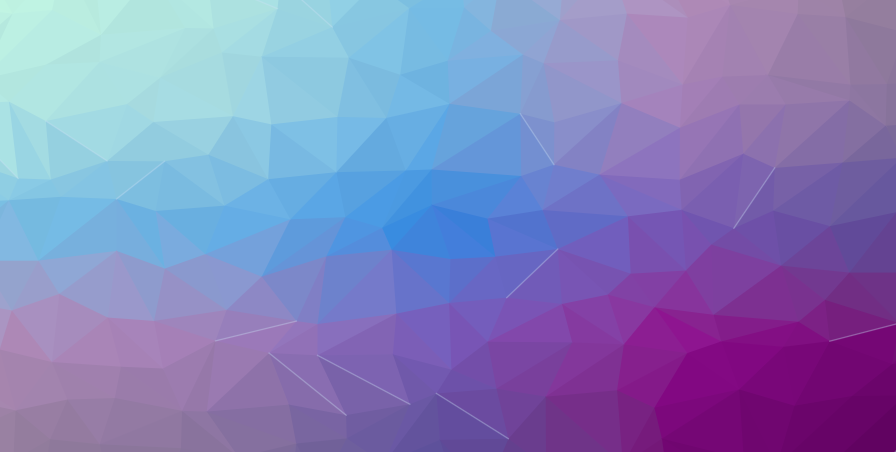
A Shadertoy shader for this background:

```glsl
// Low-poly mesh of flat triangles, tinted by a mint, blue and purple ramp along both axes.

const vec2  CELL_SIZE      = vec2(0.124, 0.106); // mesh spacing, in canvas heights
const float JITTER         = 0.68;               // vertex scatter, in cells
const float SHADE_VARIETY  = 0.022;              // random lightness per triangle
const float HAIRLINE_SHARE = 0.04;               // part of the diagonals left pale
const float HAIRLINE_WIDTH = 0.0016;
const float HAIRLINE_ALPHA = 0.38;
const vec3  HAIRLINE_COLOR = vec3(0.80, 0.88, 0.96);

const int STOPS = 5;
const vec3 RAMP[STOPS] = vec3[](
    vec3(0.75, 0.95, 0.88),  // mint
    vec3(0.63, 0.84, 0.88),  // pale aqua
    vec3(0.16, 0.52, 0.88),  // blue
    vec3(0.56, 0.04, 0.56),  // magenta
    vec3(0.36, 0.00, 0.36)); // dark plum

// Linear RGB to cone response, the basis of the perceptual blend
const mat3 RGB_TO_CONE = mat3(0.4122, 0.2119, 0.0883,
                              0.5363, 0.6807, 0.2817,
                              0.0514, 0.1074, 0.6300);

float hash(vec2 p) {
    vec3 q = fract(vec3(p.xyx) * 0.1031);
    q += dot(q, q.yzx + 33.33);
    return fract((q.x + q.y) * q.z);
}

// Colour conversion to and from a perceptual space
vec3 toPerceptual(vec3 color) {
    return pow(RGB_TO_CONE * pow(color, vec3(2.2)), vec3(1.0 / 3.0));
}

vec3 fromPerceptual(vec3 cone) {
    vec3 linearColor = inverse(RGB_TO_CONE) * (cone * cone * cone);
    return pow(max(linearColor, 0.0), vec3(1.0 / 2.2));
}

vec3 ramp(float t) {
    float s = clamp(t, 0.0, 1.0) * float(STOPS - 1);
    int i = min(int(s), STOPS - 2);
    return mix(toPerceptual(RAMP[i]), toPerceptual(RAMP[i + 1]), s - float(i));
}

// The same ramp runs rightward and downward; the two are averaged
vec3 fieldColor(vec2 p, float shade) {
    vec2 uv = p * iResolution.y / iResolution.xy;
    vec3 cone = 0.5 * (ramp(uv.x) + ramp(1.0 - uv.y));
    return fromPerceptual(cone * (1.0 + SHADE_VARIETY * (shade - 0.5)));
}

// Mesh geometry
vec2 vertex(vec2 id) {
    vec2 offset = vec2(hash(id + 17.3), hash(id + 71.9)) - 0.5;
    return (id + JITTER * offset) * CELL_SIZE;
}

float cross2(vec2 a, vec2 b) { return a.x * b.y - a.y * b.x; }

float area(vec2 a, vec2 b, vec2 c) { return cross2(b - a, c - a); }

float edgeSide(vec2 p, vec2 a, vec2 b) {
    return cross2(normalize(b - a), p - a);
}

float segmentDistance(vec2 p, vec2 a, vec2 b) {
    vec2 d = b - a;
    return length(p - a - d * clamp(dot(p - a, d) / dot(d, d), 0.0, 1.0));
}

// Adds one counterclockwise triangle, weighted by its pixel coverage
void addTriangle(inout vec4 sum, vec2 p, vec2 a, vec2 b, vec2 c, float shade) {
    float inside = min(edgeSide(p, a, b), min(edgeSide(p, b, c), edgeSide(p, c, a)));
    float coverage = clamp(0.5 + inside * iResolution.y, 0.0, 1.0);
    if (coverage > 0.0)
        sum += coverage * vec4(fieldColor((a + b + c) / 3.0, shade), 1.0);
}

void mainImage(out vec4 fragColor, in vec2 fragCoord) {
    vec2 p = fragCoord / iResolution.y;
    float pixel = 1.0 / iResolution.y;
    vec2 home = floor(p / CELL_SIZE);
    vec4 sum = vec4(0.0);
    float hairline = 0.0;

    for (int y = -1; y <= 1; y++)
    for (int x = -1; x <= 1; x++) {
        vec2 id = home + vec2(x, y);
        vec2 a = vertex(id);
        vec2 b = vertex(id + vec2(1, 0));
        vec2 c = vertex(id + vec2(1, 1));
        vec2 d = vertex(id + vec2(0, 1));

        // Split along the diagonal that avoids the thinnest triangle
        float splitAC = min(area(a, b, c), area(a, c, d));
        float splitBD = min(area(b, c, d), area(b, d, a));
        if (splitBD > splitAC) {
            vec2 first = a;
            a = b; b = c; c = d; d = first;
        }
        addTriangle(sum, p, a, b, c, hash(id + 5.1));
        addTriangle(sum, p, a, c, d, hash(id + 9.7));

        // A few diagonals show as pale hairlines
        if (hash(id + 43.7) < HAIRLINE_SHARE) {
            float gap = segmentDistance(p, a, c) - 0.5 * HAIRLINE_WIDTH;
            hairline = max(hairline, 1.0 - smoothstep(-0.5 * pixel, pixel, gap));
        }
    }

    vec3 color = sum.rgb / max(sum.a, 0.001);
    fragColor = vec4(mix(color, HAIRLINE_COLOR, hairline * HAIRLINE_ALPHA), 1.0);
}
```
